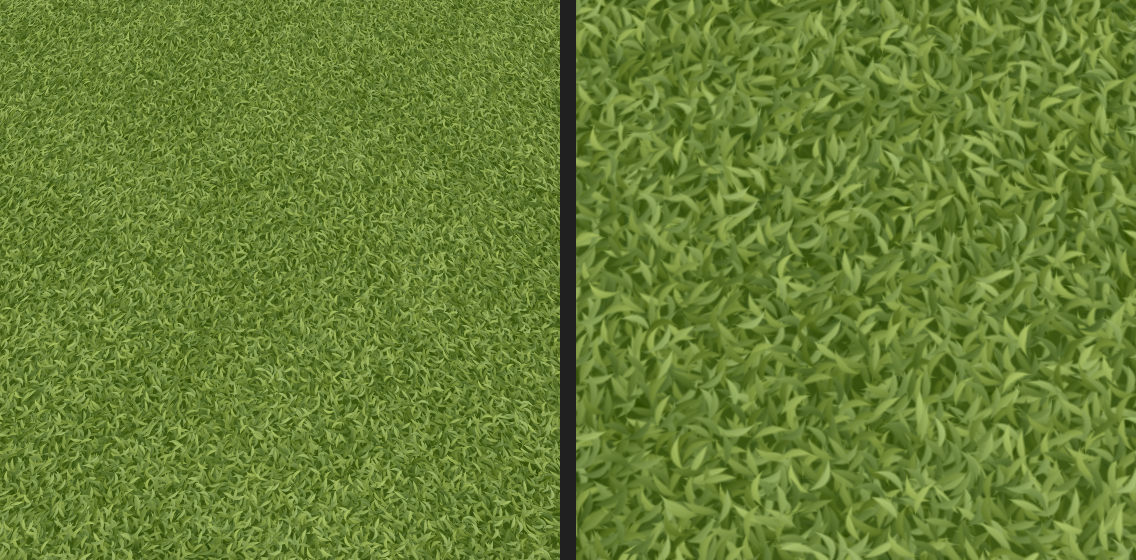
Left: the whole. Right: its middle third, enlarged.
Write a WebGL 1 fragment shader that draws this texture.

```glsl
precision highp float;
// A mown lawn seen at a slant: short curved blades, smaller with distance.
// Jittered cells each hold one blade; six layers of cells are painted
// from the dark thatch upward on a ground that shrinks toward the top.

uniform vec2 u_resolution;

vec4 hash4(vec2 cell) {
  vec4 p = fract(cell.xyxy * vec4(0.1031, 0.1030, 0.0973, 0.1099));
  p += dot(p, p.wzxy + 33.33);
  return fract((p.xxyz + p.yzzw) * p.zywx);
}

// Dark olive to pale leaf green; warmth shifts between yellow and blue green.
vec3 grassColor(float shade, float warmth) {
  vec3 color = mix(vec3(0.19, 0.29, 0.03), vec3(0.62, 0.71, 0.38), shade);
  return color + warmth * vec3(0.02, 0.01, -0.06);
}

// Coverage in x, position along the blade (-1 root, 1 tip) in y,
// signed distance across it in z.
vec3 blade(vec2 offset, float angle, float bend, float softness) {
  vec2 dir = vec2(sin(angle), cos(angle));
  float along = dot(offset, dir) / 0.7;
  float across = dot(offset, vec2(dir.y, -dir.x));
  across -= bend * (along * along - 0.3);
  float edge = abs(across) - 0.16 * (1.0 - along * along);
  return vec3(1.0 - smoothstep(-softness, softness, edge), along, across);
}

// Broad uneven patches of tone across the lawn.
float patches(vec2 p) {
  return sin(p.x * 9.0 + 2.0 * sin(p.y * 7.0)) * 0.5
       + sin(p.y * 17.0 + 2.0 * sin(p.x * 13.0 + 1.0)) * 0.3
       + sin(p.x * 31.0 - p.y * 27.0 + sin(p.y * 23.0)) * 0.3;
}

void main() {
  vec2 uv = gl_FragCoord.xy / u_resolution.y;

  // Perspective: the scale falls with height, the log keeps cells square.
  float scale = 1.0 - 0.55 * uv.y;
  vec2 ground = vec2((uv.x - 0.5) / scale, -log(scale) / 0.55);
  float cells = 55.0;
  float softness = 0.0012 * cells / scale;
  float tone = 0.04 * patches(ground);

  vec3 color = grassColor(0.1 + tone, 0.0);

  for (int layer = 0; layer < 6; layer++) {
    float level = float(layer);
    vec2 p = ground * cells + 200.0 + level * vec2(0.37, 0.61);
    vec2 home = floor(p);

    // Far rows first, so that nearer blades overlap them.
    for (int row = 0; row < 3; row++) {
      for (int col = 0; col < 3; col++) {
        vec2 cell = home + vec2(float(col) - 1.0, 1.0 - float(row));
        vec4 rnd = hash4(cell + level * vec2(57.0, 113.0));
        float extra = fract(rnd.z * 7.0 + rnd.w * 13.0);

        vec2 root = cell + 0.5 + 0.8 * (rnd.xy - 0.5);
        float angle = (rnd.z - 0.5) * 2.9;
        vec3 b = blade(p - root, angle, (extra - 0.5) * 0.7, softness);

        // Upper blades and tips catch more light; one side is shaded.
        float shade = 0.57 + 0.07 * (level - 3.5) + 0.72 * (rnd.w - 0.5)
                    + 0.12 * clamp(b.y, -1.0, 1.0)
                    + 0.5 * clamp(b.z, -0.16, 0.16) + tone;
        vec3 leaf = grassColor(clamp(shade, -0.05, 1.1), extra - 0.5);
        color = mix(color, leaf, b.x);
      }
    }
  }

  gl_FragColor = vec4(clamp(color, 0.0, 1.0), 1.0);
}
```
